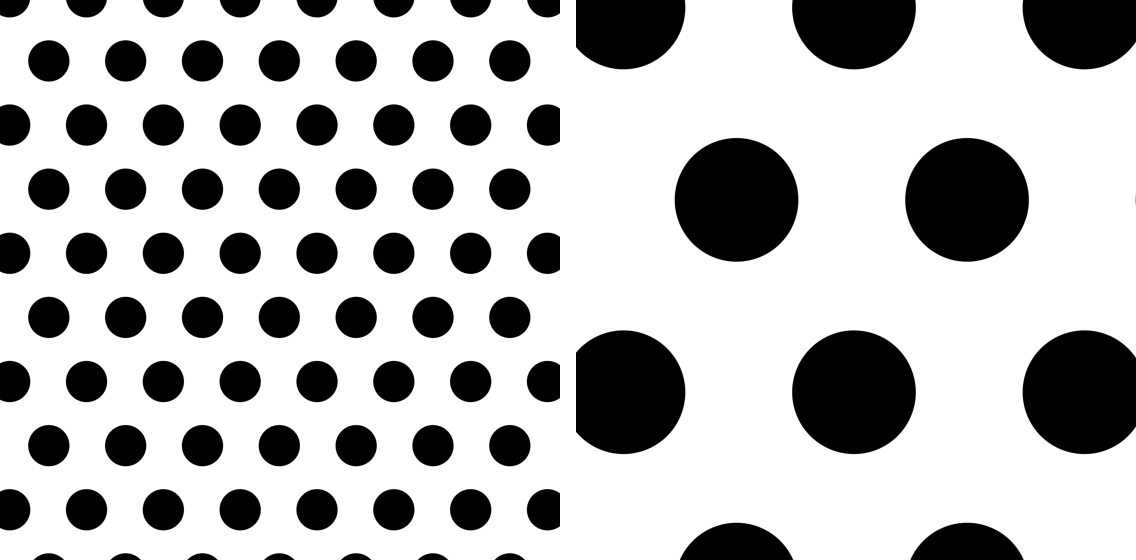
Left, the full canvas; right, a detail of the centre.
Reproduce this pattern procedurally as a Shadertoy shader.

```glsl
// Staggered rows of black polka dots on a white ground.

// Signed distance to the nearest dot; alternate rows shift by about half a pitch.
float dotDistance(vec2 p) {
    vec2 pitch = vec2(0.1372, 0.1145);
    p.y += 0.0248;
    float row = round(p.y / pitch.y);
    p.x -= mix(0.0872, 0.0173, mod(row, 2.0));
    vec2 cell = vec2(round(p.x / pitch.x), row);
    return length(p - cell * pitch) - 0.0368;
}

void mainImage(out vec4 fragColor, in vec2 fragCoord) {
    vec2 uv = fragCoord / iResolution.y;

    // Soften the rim by a little over one pixel
    float rim = 0.75 / iResolution.y;
    float ground = smoothstep(-rim, rim, dotDistance(uv));

    fragColor = vec4(vec3(ground), 1.0);
}
```
